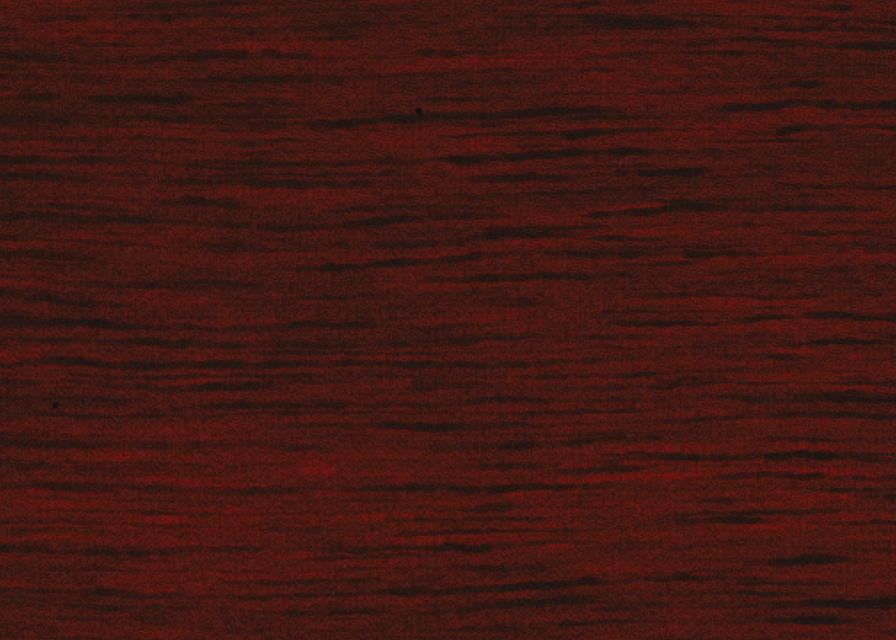
Write a WebGL 1 fragment shader that draws this texture.

```glsl
precision highp float;
// Dark red mahogany veneer with fine horizontal grain and broken black pores.
uniform vec2 u_resolution;

float hash(vec2 p) {
  return fract(sin(dot(p, vec2(127.1, 311.7))) * 43758.5453);
}

float noise(vec2 p) {
  vec2 cell = floor(p);
  vec2 f = fract(p);
  f = f * f * (3.0 - 2.0 * f);
  return mix(mix(hash(cell), hash(cell + vec2(1.0, 0.0)), f.x),
             mix(hash(cell + vec2(0.0, 1.0)), hash(cell + vec2(1.0, 1.0)), f.x), f.y);
}

float fbm(vec2 p) {
  float sum = 0.0;
  float weight = 0.5;
  for (int i = 0; i < 4; i++) {
    sum += weight * noise(p);
    p = p * 2.03 + vec2(17.3, 9.1);
    weight *= 0.5;
  }
  return sum / 0.9375;
}

// Rows of ragged dashes; each row drifts, thins and fades along its length.
float pores(vec2 p, float rows, float seed) {
  float y = p.y * rows + seed;
  float row = floor(y);
  float along = p.x + 3.0 * hash(vec2(row, seed));
  float strength = smoothstep(0.25, 0.9, 0.55 * noise(vec2(along * 6.0, row))
                   + 0.28 * noise(vec2(along * 19.0, row + 50.0))
                   + 0.17 * noise(vec2(along * 60.0, row + 70.0)));
  float center = 0.5 + 0.36 * (noise(vec2(along * 5.0, row + 90.0)) - 0.5)
               + 0.14 * (noise(vec2(along * 34.0, row + 110.0)) - 0.5);
  float width = 0.1 + 0.24 * strength;
  float offset = abs(fract(y) - center);
  return strength * (1.0 - smoothstep(width * 0.25, width, offset));
}

void main() {
  vec2 p = gl_FragCoord.xy / u_resolution.y;

  // Gentle bending of the grain, with ragged fibre edges
  vec2 wood = p;
  wood.y += 0.010 * sin(p.x * 3.6 + 0.6) + 0.018 * (noise(p * vec2(2.2, 5.0)) - 0.5);
  wood.y += 0.005 * (noise(p * vec2(9.0, 28.0)) - 0.5);
  wood.y += 0.004 * (noise(p * vec2(70.0, 180.0)) - 0.5);

  // Broad tone, redder in the lower part
  float glow = exp(-pow((p.y - 0.2) / 0.13, 2.0));
  float tone = 0.5 + 0.17 * glow + 0.2 * (fbm(p * vec2(2.0, 5.0) + 4.0) - 0.5);

  // Soft streaks and fine fibres
  tone += 0.6 * (fbm(wood * vec2(4.0, 48.0) + 20.0) - 0.5);
  tone += 0.3 * (noise(wood * vec2(16.0, 140.0)) - 0.5);

  // Pores, heavier toward the upper right
  float dark = max(pores(wood, 31.0, 3.0), 0.75 * pores(wood, 53.0, 31.5));
  dark *= 0.82 + 0.25 * smoothstep(0.3, 1.2, p.x) - 0.1 * glow;

  // Speckled surface
  float speckle = noise(p * 360.0) - 0.5;
  float mottle = noise(p * vec2(110.0, 190.0) + 7.0) - 0.5;
  tone += 0.36 * speckle + 0.24 * mottle;

  vec3 brown = vec3(0.205, 0.095, 0.075);
  vec3 red = vec3(0.305, 0.096, 0.07);
  vec3 crimson = vec3(0.44, 0.075, 0.06);
  vec3 black = vec3(0.12, 0.085, 0.07);
  vec3 color = mix(brown, red, smoothstep(0.15, 0.7, tone));
  color = mix(color, crimson, smoothstep(0.58, 1.1, tone));
  color = mix(color, black, clamp(dark * 1.1, 0.0, 0.92));
  color += 0.035 * speckle;

  // Sparse pale dust
  float dust = smoothstep(0.92, 1.0, noise(p * 230.0 + 61.0));
  color += dust * vec3(0.07, 0.04, 0.03);

  // A few tiny round knots
  vec2 knotCell = floor(p * 4.0);
  vec2 knot = fract(p * 4.0) - 0.2 - 0.6 * vec2(hash(knotCell), hash(knotCell + 8.0));
  float spot = step(0.88, hash(knotCell + 30.0)) * (1.0 - smoothstep(0.012, 0.026, length(knot)));
  color = mix(color, black * 0.7, spot);

  gl_FragColor = vec4(color, 1.0);
}
```
